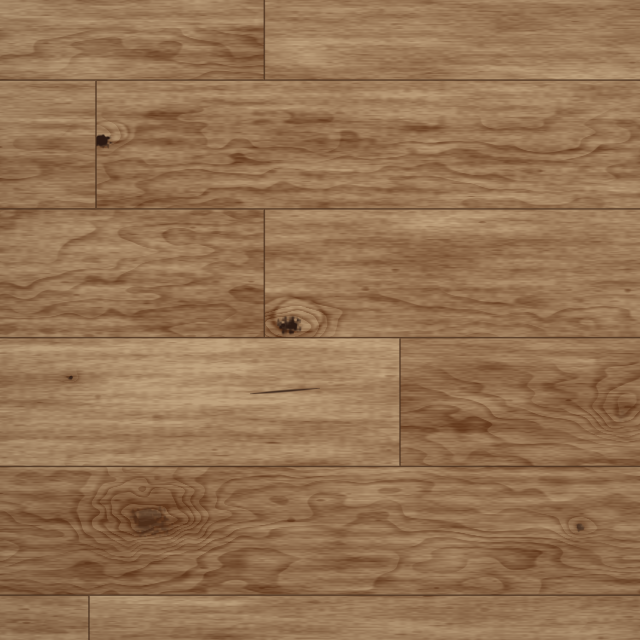
This texture is drawn by a Shadertoy shader. Its source:

```glsl
// Oak floor of five wide rows of planks with staggered end joints.
// Contours of stretched noise give the growth rings; knots raise bumps in
// that field so the rings flow round them, and fine streaks add the fibre.

float hash(vec2 p) {
    return fract(sin(dot(p, vec2(127.1, 311.7))) * 43758.5);
}

float noise(vec2 p) {
    vec2 i = floor(p), f = fract(p);
    f = f * f * (3.0 - 2.0 * f);
    return mix(mix(hash(i), hash(i + vec2(1, 0)), f.x),
               mix(hash(i + vec2(0, 1)), hash(i + vec2(1, 1)), f.x), f.y);
}

float fbm(vec2 p) {
    float sum = 0.0, amp = 0.533;
    for (int i = 0; i < 4; i++) {
        sum += amp * noise(p);
        p = p * 2.03 + 17.3;
        amp *= 0.5;
    }
    return sum;
}

// Row from the bottom up: joint x, then height of the heartwood left and right
const vec3 rows[6] = vec3[6](
    vec3(0.139, 0.0, 0.6), vec3(2.0, 1.1, 0.0), vec3(0.625, 0.0, 0.8),
    vec3(0.413, 1.1, 0.29), vec3(0.150, 0.5, 0.75), vec3(0.413, 0.39, 0.0));

// Knot: centre, radius, darkness of the core
const vec4 knots[6] = vec4[6](
    vec4(0.158, 0.781, 0.011, 1.0), vec4(0.453, 0.491, 0.016, 1.0),
    vec4(0.234, 0.186, 0.027, 0.35), vec4(0.906, 0.176, 0.007, 0.6),
    vec4(0.110, 0.410, 0.005, 0.8), vec4(0.970, 0.349, 0.014, 0.1));

float rowPosition(float y) { return (y - 0.070) / 0.2012; }

void mainImage(out vec4 fragColor, in vec2 fragCoord) {
    vec2 p = fragCoord / iResolution.y;
    float pixel = 1.0 / iResolution.y;

    // Plank under this point, with its own piece of grain
    float v = rowPosition(p.y), row = floor(v);
    vec3 plank = rows[int(clamp(row + 1.0, 0.0, 5.0))];
    float side = step(plank.x, p.x);
    vec2 id = vec2(row, side);
    vec2 q = p + 7.0 * vec2(hash(id + 2.0), hash(id + 5.0));
    float heartTop = mix(plank.y, plank.z, side);
    float wobble = 0.12 * (noise(q * vec2(5.0, 12.0)) - 0.5);
    float heart = 1.0 - smoothstep(-0.03, 0.04, fract(v) + wobble - heartTop);

    // Ring field and base tone
    float field = p.y * 28.0 + 9.0 * fbm(q * vec2(2.5, 10.0))
                + 0.6 * noise(q * vec2(30.0, 25.0));
    float tone = 0.66 + 0.16 * (hash(id + 9.0) - 0.5) - 0.15 * heart;
    tone += 0.75 * (fbm(q * vec2(2.0, 14.0)) - 0.5);

    // Knots: ring bump, brown surround, pale halo and dark core
    float core = 0.0, swirl = 0.0;
    for (int i = 0; i < 6; i++) {
        vec4 k = knots[i];
        if (floor(rowPosition(k.y)) != row || step(plank.x, k.x) != side) continue;
        vec2 d = p - k.xy;
        float e = length(d * vec2(0.8, 1.15)) / k.z
                + 0.7 * (noise(p * vec2(45.0, 60.0)) - 0.5);
        float near = exp(-e * e / 7.0);
        field += 280.0 * k.z * near;
        swirl = max(swirl, near);
        tone -= 0.32 * near;
        if (k.w > 0.9) {
            float h = length((d - vec2(0.015, 0.014)) / (k.z * vec2(2.7, 1.6)))
                    + 0.3 * (noise(p * 35.0) - 0.5);
            tone = mix(tone, 0.8, 0.8 * (1.0 - smoothstep(0.85, 1.05, h)));
            tone -= 0.35 * exp(-pow((h - 1.0) * 9.0, 2.0));
        }
        float grit = 0.8 * (noise(p * 260.0) - 0.5);
        core = max(core, k.w * (1.0 - smoothstep(0.3, 1.1, e + grit)));
    }

    // Growth rings: slow rise, sharp fall, faded where too dense to draw
    float s = fract(field);
    float ring = smoothstep(0.35, 0.88, s) * (1.0 - smoothstep(0.88, 1.0, s));
    ring *= 1.0 - smoothstep(0.25, 0.75, fwidth(field));
    tone -= ring * (0.10 + 0.24 * max(heart, swirl)) * (0.5 + noise(q * vec2(9.0, 40.0)));

    // Streaks, fibres, pores and sparse flecks
    tone += 1.1 * (fbm(q * vec2(7.0, 95.0)) - 0.5);
    tone += 0.34 * (noise(q * vec2(110.0, 430.0)) - 0.5);
    tone -= 0.22 * smoothstep(0.72, 0.95, noise(q * vec2(38.0, 300.0)));
    tone -= 0.45 * smoothstep(0.93, 0.99, noise(q * vec2(22.0, 95.0)));

    vec3 color = mix(vec3(0.49, 0.34, 0.22), vec3(0.71, 0.59, 0.45),
                     clamp(tone, -0.45, 1.15));
    color = mix(color, vec3(0.17, 0.10, 0.07), core);

    // Drying crack, tapered at both ends
    vec2 c = p - vec2(0.445, 0.389);
    float taper = 0.0026 * (1.0 - pow(c.x / 0.055, 2.0));
    float crack = 1.0 - smoothstep(-pixel, pixel, abs(c.y - 0.08 * c.x) - taper * 0.6);
    color = mix(color, vec3(0.20, 0.12, 0.08), crack * step(0.0, taper) * 0.85);

    // Seams between rows and at plank ends
    float rowGap = abs(fract(v + 0.5) - 0.5) * 0.2012;
    float endGap = abs(p.x - plank.x);
    float seam = 1.0 - smoothstep(0.0, 0.0012 + 0.7 * pixel, min(rowGap, endGap));
    color = mix(color, vec3(0.28, 0.18, 0.11), 0.8 * seam);

    // Soft light, strongest right of centre
    vec2 l = p - vec2(0.6, 0.6);
    fragColor = vec4(color * (1.02 - 0.13 * dot(l, l)), 1.0);
}
```
